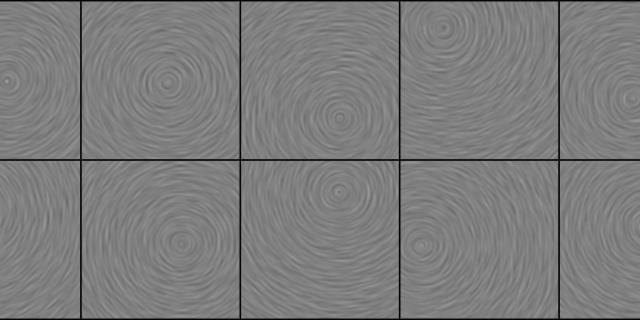
Give the GLSL for this pattern, as a WebGL 2 fragment shader.

```glsl
#version 300 es
precision highp float;

#define TILE 0.498          // tile pitch, in canvas heights
#define JOINT_WIDTH 0.0052  // dark line between tiles
#define GRAIN_FREQ 100.0    // grain cells per canvas height
#define STROKE_HALF 0.0325  // half length of a brushed stroke
#define STROKE_STEPS 6      // samples on each side of a stroke
#define GRAIN_GAIN 0.28     // contrast of the strokes
#define CLOUD_FREQ 22.0     // broad uneven wear
#define CLOUD_GAIN 0.018
#define CENTER_MARGIN 0.1   // least gap from swirl centre to tile edge
#define METAL vec3(0.5)
#define JOINT vec3(0.02)

uniform vec2 u_resolution;
out vec4 fragColor;

// Integer hash of a lattice point to two values in 0..1
vec2 hash2(vec2 cell) {
    uvec2 v = uvec2(ivec2(cell)) * 1664525u + 1013904223u;
    v.x += v.y * 1664525u;
    v.y += v.x * 1664525u;
    v ^= v >> 16u;
    v.x += v.y * 1664525u;
    v.y += v.x * 1664525u;
    v ^= v >> 16u;
    return vec2(v >> 8u) / 16777216.0;
}

float cornerSlope(vec2 cell, vec2 offset) {
    float angle = 6.28318 * hash2(cell).x;
    return dot(vec2(cos(angle), sin(angle)), offset);
}

float gradientNoise(vec2 p) {
    vec2 cell = floor(p);
    vec2 f = p - cell;
    vec2 w = f * f * (3.0 - 2.0 * f);
    vec2 e = vec2(1.0, 0.0);
    float low = mix(cornerSlope(cell, f), cornerSlope(cell + e, f - e), w.x);
    float high = mix(cornerSlope(cell + e.yx, f - e.yx),
                     cornerSlope(cell + e.xx, f - e.xx), w.x);
    return mix(low, high, w.y);
}

vec2 rotate(vec2 p, float angle) {
    float c = cos(angle), s = sin(angle);
    return vec2(c * p.x - s * p.y, s * p.x + c * p.y);
}

// Noise averaged along an arc about the swirl centre
float brushedGrain(vec2 fromCenter, vec2 seed) {
    float radius = max(length(fromCenter), 0.008);
    float sum = 0.0, total = 0.0;
    for (int i = -STROKE_STEPS; i <= STROKE_STEPS; i++) {
        float t = float(i) / float(STROKE_STEPS + 1);
        float weight = 1.0 - abs(t);
        vec2 q = rotate(fromCenter, t * STROKE_HALF / radius);
        sum += weight * gradientNoise(q * GRAIN_FREQ + seed);
        total += weight;
    }
    return sum / total;
}

void main() {
    float pixel = 1.0 / u_resolution.y;
    vec2 p = (gl_FragCoord.xy - 0.5 * u_resolution) * pixel;

    // Tile grid, with the middle column centred
    vec2 grid = p / TILE + vec2(0.5, 0.0);
    vec2 id = floor(grid);
    vec2 local = grid - id;

    // Each tile is brushed around its own centre
    vec2 center = mix(vec2(CENTER_MARGIN), vec2(1.0 - CENTER_MARGIN),
                      hash2(id + 37.0));
    vec2 seed = 500.0 * hash2(id + 91.0);
    vec2 fromCenter = (local - center) * TILE;
    float shade = GRAIN_GAIN * brushedGrain(fromCenter, seed)
                + CLOUD_GAIN * gradientNoise(fromCenter * CLOUD_FREQ + seed);
    vec3 color = METAL + shade;

    // Joints
    vec2 edge = (0.5 - abs(local - 0.5)) * TILE;
    float joint = clamp((0.5 * JOINT_WIDTH - min(edge.x, edge.y)) / pixel + 0.5,
                        0.0, 1.0);
    fragColor = vec4(mix(color, JOINT, joint), 1.0);
}
```
